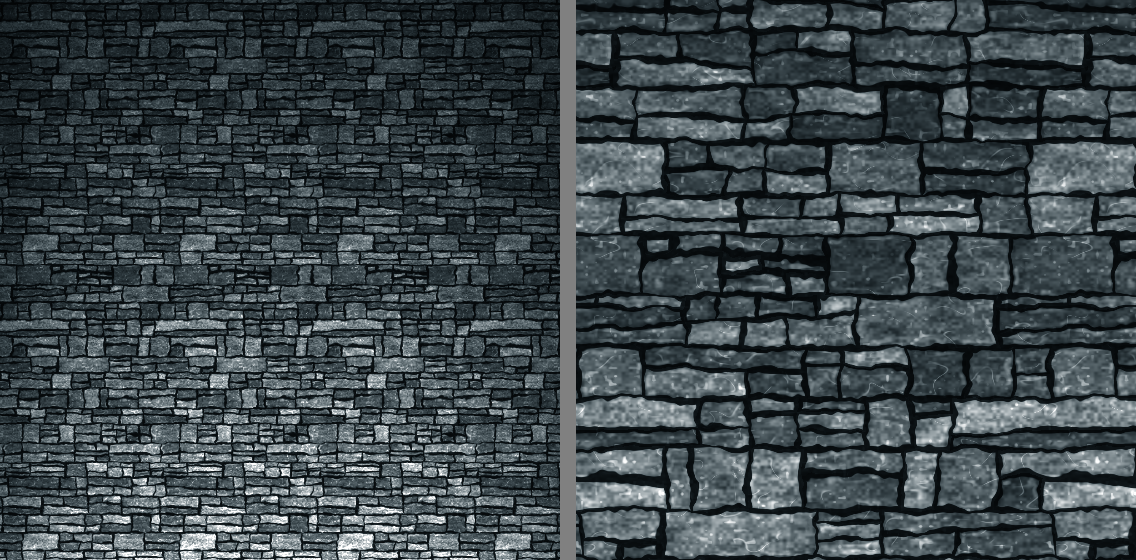
Left, the full canvas; right, a detail of the centre.
Write a WebGL 2 fragment shader that draws this texture.

```glsl
#version 300 es
precision highp float;
// Dark slate wall of stacked ledge stones, repeating in tiles, lit from below.

uniform vec2 u_resolution;
out vec4 fragColor;

// One tile of the wall; one unit is the height of a course.
const vec2 TILE = vec2(9.0, 17.0);

struct Stone {
    float gap;   // distance to the nearest joint
    float seed;  // random value of this stone
};

float hash(vec2 p) {
    vec3 q = fract(p.xyx * 0.1031);
    q += dot(q, q.yzx + 33.33);
    return fract((q.x + q.y) * q.z);
}

float latticeHash(vec2 cell, vec2 period) {
    return hash(floor(mod(cell + 0.5, period)));
}

// Value noise that repeats with the tile; freq holds whole numbers.
float noise(vec2 p, vec2 freq) {
    p *= freq;
    vec2 period = TILE * freq, i = floor(p), f = fract(p);
    f = f * f * (3.0 - 2.0 * f);
    float low = mix(latticeHash(i, period), latticeHash(i + vec2(1, 0), period), f.x);
    float high = mix(latticeHash(i + vec2(0, 1), period), latticeHash(i + 1.0, period), f.x);
    return mix(low, high, f.y);
}

// Jittered upright joint number i of a course with count blocks.
float uprightJoint(float i, float count, float row) {
    float jitter = hash(vec2(floor(mod(i + 0.5, count)), row + 40.0)) - 0.5;
    return (i + 0.6 * jitter) * TILE.x / count;
}

Stone findStone(vec2 p) {
    float y = mod(p.y, TILE.y);
    float row = floor(y);
    float count = 3.0 + floor(3.0 * hash(vec2(row, 7.0)));
    vec2 q = vec2(mod(p.x + TILE.x * hash(vec2(row, 3.0)), TILE.x), y);

    // Block of the course that holds this point
    float i = floor(q.x * count / TILE.x);
    if (q.x < uprightJoint(i, count, row)) i -= 1.0;
    else if (q.x >= uprightJoint(i + 1.0, count, row)) i += 1.0;
    vec2 lo = vec2(uprightJoint(i, count, row), row);
    vec2 hi = vec2(uprightJoint(i + 1.0, count, row), row + 1.0);
    vec2 inset = min(q - lo, hi - q);
    float gap = min(inset.x, inset.y);
    float seed = hash(vec2(floor(mod(i + 0.5, count)) + 11.0, row + 5.0));

    // Split some blocks into thin, slightly tilted slabs
    for (int k = 0; k < 3; k++) {
        vec2 size = hi - lo;
        vec2 key = vec2(seed * 97.0, float(k) + 1.0);
        int axis = size.y > 0.6 && hash(key + 20.0) < 0.7 ? 1 : 0;
        if (hash(key) > 0.55 || (axis == 0 && size.x < 1.3)) continue;
        float cut = mix(lo[axis], hi[axis], 0.32 + 0.36 * hash(key + 40.0));
        float middle = 0.5 * (lo[1 - axis] + hi[1 - axis]);
        float tilt = 0.14 * (hash(key + 60.0) - 0.5);
        float side = q[axis] - cut - tilt * (q[1 - axis] - middle);
        gap = min(gap, abs(side));
        if (side < 0.0) hi[axis] = cut;
        else lo[axis] = cut;
        seed = hash(vec2(seed * 311.0, side < 0.0 ? 1.0 : 2.0));
    }
    return Stone(gap, seed);
}

void main() {
    vec2 uv = gl_FragCoord.xy / u_resolution;
    vec2 p = uv * vec2(32.0, 31.84) + vec2(0.0, 0.35);
    float pixel = 32.0 / min(u_resolution.x, u_resolution.y);

    // Uneven courses and ragged stone edges
    vec2 bent = p;
    bent.y += 0.26 * (noise(vec2(0.0, p.y), vec2(1.0)) - 0.5);
    bent += 0.13 * (vec2(noise(p, vec2(3.0)), noise(p + 4.3, vec2(2.0, 3.0))) - 0.5);
    bent += 0.06 * (vec2(noise(p + 2.7, vec2(9.0)), noise(p + 6.1, vec2(8.0))) - 0.5);
    Stone stone = findStone(bent);

    // Slate surface: clouds, flat layers and grit
    vec2 local = p + 9.0 * stone.seed;
    float cloud = noise(local, vec2(2.0, 3.0));
    float layers = noise(local, vec2(2.0, 10.0));
    float grit = noise(p, vec2(14.0, 18.0));
    float tone = mix(0.55, 1.4, stone.seed);
    tone *= 0.38 + 0.35 * cloud + 0.4 * layers + 0.6 * grit;

    // Pale scratches and mineral flecks
    float ridge = abs(noise(local + 0.5 * cloud, vec2(2.0, 4.0)) - 0.5);
    float scratch = 1.0 - smoothstep(0.0, 0.035 + 0.3 * pixel, ridge);
    tone += 0.55 * scratch * smoothstep(0.45, 0.75, noise(p, vec2(4.0, 5.0)));
    tone += 0.9 * smoothstep(0.72, 0.95, noise(p + 3.4, vec2(11.0, 13.0))) * cloud;

    // Chipped bright rims, shaded edges and dark joints
    float rim = smoothstep(0.04, 0.09, stone.gap) * (1.0 - smoothstep(0.1, 0.19, stone.gap));
    tone += 0.6 * rim * smoothstep(0.5, 0.8, noise(p + 1.9, vec2(4.0, 9.0)));
    tone *= mix(0.75, 1.0, smoothstep(0.0, 0.2, stone.gap));
    float jointWidth = mix(0.015, 0.085, noise(p + 5.2, vec2(2.0, 3.0)));
    tone *= mix(0.16, 1.0, smoothstep(jointWidth - 0.5 * pixel, jointWidth + 0.6 * pixel, stone.gap));

    // Light rising from the floor, fading to the sides
    float light = mix(0.56, 0.16, pow(uv.y, 0.9));
    light *= 1.06 - 0.45 * pow(abs(2.0 * uv.x - 1.0), 3.0);
    float value = clamp(tone * light + 0.015, 0.0, 1.0);

    // Blue-grey slate tint, deeper in the shadows
    fragColor = vec4(pow(vec3(value), vec3(1.22, 1.06, 1.0)), 1.0);
}
```
